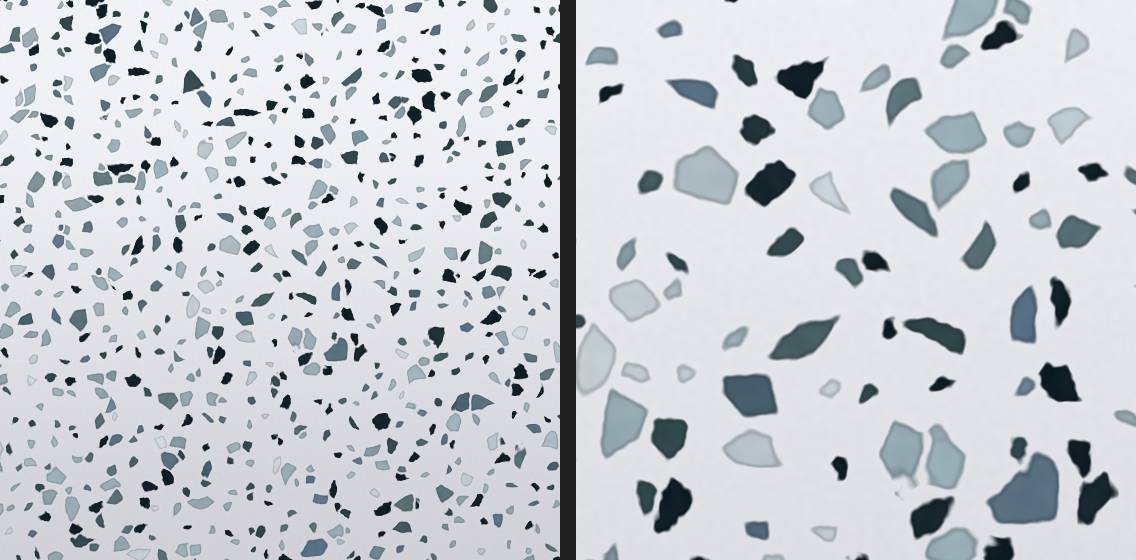
Left: the whole. Right: its middle third, enlarged.
Reproduce this texture procedurally as a Shadertoy shader.

```glsl
// Terrazzo: small slate, teal and pale stone chips set in a softly lit white slab.
// Each cell of a warped, jittered grid holds one chip, an intersection of random
// half-planes that is stretched, bent and roughened with gradient noise.

const float PI = 3.14159265;
const float CELLS = 26.0;       // chips across the canvas
const float JITTER = 0.8;       // share of a cell a chip may wander in
const float GAP = 0.05;         // half the clear space between neighbours
const int SIDES = 5;

const vec3 SLAB_TOP = vec3(0.942, 0.946, 0.958);
const vec3 SLAB_BOTTOM = vec3(0.812, 0.814, 0.838);
const vec3 INK = vec3(0.06, 0.12, 0.15);
const vec3 DEEP_TEAL = vec3(0.19, 0.28, 0.30);
const vec3 SLATE_GREEN = vec3(0.36, 0.46, 0.48);
const vec3 SLATE_BLUE = vec3(0.33, 0.42, 0.50);
const vec3 PALE_TEAL = vec3(0.59, 0.67, 0.70);
const vec3 FAINT_GREY = vec3(0.77, 0.81, 0.83);

vec3 hash3(vec2 cell, float salt) {
    vec3 p = fract(vec3(cell.xyx + salt * 17.3) * vec3(0.1031, 0.1030, 0.0973));
    p += dot(p, p.yxz + 33.33);
    return fract((p.xxy + p.yzz) * p.zyx);
}

float cornerSlope(vec2 corner, vec2 offset) {
    float angle = 2.0 * PI * hash3(corner, 9.0).x;
    return dot(vec2(cos(angle), sin(angle)), offset);
}

float gradientNoise(vec2 p) {
    vec2 i = floor(p), f = p - i;
    vec2 u = f * f * f * (f * (f * 6.0 - 15.0) + 10.0);
    vec2 e = vec2(0.0, 1.0);
    float low = mix(cornerSlope(i, f), cornerSlope(i + e.yx, f - e.yx), u.x);
    float high = mix(cornerSlope(i + e.xy, f - e.xy), cornerSlope(i + e.yy, f - e.yy), u.x);
    return mix(low, high, u.y);
}

float smoothMax(float a, float b, float k) {
    float h = max(k - abs(a - b), 0.0) / k;
    return max(a, b) + 0.25 * k * h * h;
}

vec2 rotate(vec2 p, float angle) {
    float c = cos(angle), s = sin(angle);
    return vec2(c * p.x + s * p.y, c * p.y - s * p.x);
}

// Signed distance to the chip of one cell, p measured from the chip centre.
float chipDistance(vec2 p, vec2 cell, float radius) {
    vec3 pose = hash3(cell, 1.0);
    float lean = pose.x - 0.5;
    float stretch = mix(1.0, 1.42, pose.y);
    vec2 q = rotate(p, 0.75 + PI * lean * (0.5 + abs(lean)));
    q = vec2(q.x / stretch, q.y * stretch);
    q.y += (pose.z - 0.5) * 0.8 * q.x * q.x / radius;

    float d = (length(q) - 1.5 * radius) / stretch;
    for (int i = 0; i < SIDES; i++) {
        vec3 side = hash3(cell, 2.0 + float(i));
        float angle = 2.0 * PI * (float(i) + 0.9 * side.x) / float(SIDES);
        vec2 normal = vec2(cos(angle), sin(angle));
        float reach = radius * mix(0.65, 1.12, side.y);
        float slope = length(normal * vec2(1.0 / stretch, stretch));
        d = smoothMax(d, (dot(normal, q) - reach) / slope, 0.07);
    }
    return d;
}

vec3 chipColour(float tone, float tint) {
    vec3 slate = mix(SLATE_GREEN, SLATE_BLUE, smoothstep(0.35, 0.75, tint));
    vec3 colour = mix(INK, DEEP_TEAL, smoothstep(0.22, 0.28, tone));
    colour = mix(colour, slate, smoothstep(0.34, 0.46, tone));
    colour = mix(colour, PALE_TEAL, smoothstep(0.58, 0.70, tone));
    colour = mix(colour, FAINT_GREY, smoothstep(0.86, 0.96, tone));
    return colour * (0.94 + 0.12 * tint);
}

void mainImage(out vec4 fragColor, in vec2 fragCoord) {
    vec2 uv = fragCoord / iResolution.y;
    float softness = CELLS * max(0.0012, 0.75 / iResolution.y);

    // Bend the grid so that its rows do not show.
    vec2 p = uv * CELLS;
    p += 0.35 * vec2(gradientNoise(p * 0.4), gradientNoise(p * 0.4 + 51.7));

    // Find the nearest chip and the runner-up.
    float nearest = 9.0, second = 9.0;
    vec3 look = vec3(0.0);
    for (int y = -1; y <= 1; y++) {
        for (int x = -1; x <= 1; x++) {
            vec2 cell = floor(p) + vec2(x, y);
            vec3 traits = hash3(cell, 11.0);
            vec2 centre = cell + 0.5 + JITTER * (hash3(cell, 12.0).xy - 0.5);
            float radius = mix(0.16, 0.42, pow(traits.x, 2.5));
            radius *= mix(0.9, 1.04, smoothstep(0.2, 0.4, traits.y));
            float d = chipDistance(p - centre, cell, radius);
            second = min(second, max(d, nearest));
            if (d < nearest) {
                nearest = d;
                look = traits;
            }
        }
    }

    // Keep neighbours apart and roughen the edges, most on dark chips.
    float d = max(nearest, 0.5 * (nearest - second) + GAP);
    float roughness = mix(0.06, 0.025, smoothstep(0.2, 0.45, look.y));
    d += roughness * gradientNoise(p * 6.5);

    // Slab with vertical light, fine grain and a faint glow round each chip.
    vec3 slab = mix(SLAB_BOTTOM, SLAB_TOP, smoothstep(-0.1, 0.9, uv.y));
    slab += 0.012 * gradientNoise(uv * 190.0) + 0.012 * exp(-max(d, 0.0) * 12.0);

    // Chip face with mild mottling and a darker rim.
    vec3 chip = chipColour(look.y, look.z) + 0.03 * gradientNoise(p * 3.0 + 8.0);
    chip *= 1.0 - 0.16 * smoothstep(-0.09, -0.01, d);

    fragColor = vec4(mix(chip, slab, smoothstep(-softness, softness, d)), 1.0);
}
```
